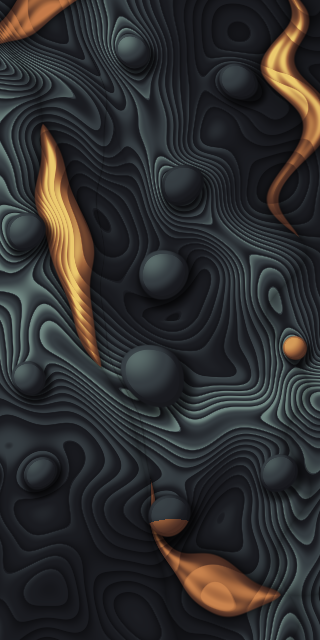
Reproduce this background procedurally as a Shadertoy shader.

```glsl
// Dark sculpted relief: a warped height field is cut into thin stacked layers,
// with pale flowing ridges, smooth scattered domes and a few gold and rust ribbons.
// Layered sines bend the field; jittered cells place the domes.
const float LAYERS = 15.0;        // contour steps per unit of height
const float CELL = 0.3333;        // dome grid spacing
const float DOME_SHARE = 0.55;    // share of cells holding a dome
const float WARP = 0.29;          // strength of the bending
const float WAVE_HEIGHT = 0.19;
const vec3 LIGHT = vec3(-0.48, 0.56, 0.67);
const vec3 INK = vec3(0.04, 0.04, 0.05);
const vec3 COAL = vec3(0.10, 0.105, 0.125);
const vec3 SLATE = vec3(0.21, 0.24, 0.26);
const vec3 SAGE = vec3(0.44, 0.53, 0.51);
const vec3 UMBER = vec3(0.13, 0.07, 0.06);
const vec3 BROWN = vec3(0.33, 0.20, 0.15);
const vec3 COPPER = vec3(0.64, 0.40, 0.24);
const vec3 GOLD = vec3(0.92, 0.79, 0.43);

float hash(vec2 c) { return fract(sin(dot(c, vec2(127.1, 311.7))) * 43758.5); }

vec2 warp(vec2 p) {
    float f = 6.0;
    for (int i = 0; i < 3; i++) {
        p += WARP / f * sin(f * p.yx + vec2(1.3, 4.1) * float(i + 1));
        f *= 2.1;
    }
    return p;
}

// Nearest dome: offset from its centre, radius, tone
vec4 nearestDome(vec2 p) {
    vec4 best = vec4(9.0, 0.0, 1.0, 0.0);
    for (int k = 0; k < 9; k++) {
        vec2 id = floor(p / CELL) + vec2(k % 3 - 1, k / 3 - 1);
        vec2 mid = (id + 0.5) * CELL;
        vec2 away = (mid - vec2(0.5, 1.0)) / vec2(0.2, 0.28);
        float focus = exp(-dot(away, away));   // larger domes near the middle
        if (hash(id + 7.3) > DOME_SHARE + focus) continue;
        vec2 jitter = vec2(hash(id), hash(id + 31.7)) - 0.5;
        vec2 off = p - mid - jitter * CELL * 0.65 * (1.0 - focus);
        float r = 0.035 + 0.03 * hash(id + 3.9) + 0.06 * focus;
        float tone = mix(0.6, 1.0, max(hash(id + 17.1), focus));
        if (length(off) / r < length(best.xy) / best.z) best = vec4(off, r, tone);
    }
    return best;
}

// Height from ridges, waves and dome swells, then paleness of the ridges
vec2 relief(vec2 p) {
    vec2 q = warp(p);
    float fall = exp(-4.5 * q.x);
    float lower = (q.y - 0.60 - 0.75 * fall - 0.15 * q.x * q.x) / (1.0 + 2.2 * fall);
    float upper = q.x - 0.4 - 0.55 * (1.0 - smoothstep(0.95, 1.75, q.y));
    float corner = q.y - 1.78 + 0.9 * q.x;
    vec3 u = vec3(lower / (0.10 + 0.08 * fall), upper / 0.11, corner / 0.11);
    vec3 weight = vec3(1.0, 0.75, 0.85 * exp(-9.0 * q.x * q.x));
    vec3 ridge = weight * exp(-u * u), glow = weight * exp(-0.6 * u * u);
    vec4 dome = nearestDome(mix(p, q, 0.25));
    float z = length(dome.xy) / dome.z;
    float pale = max(glow.x, max(glow.y, glow.z));
    float waves = sin(7.0 * q.x + 2.0 * sin(4.0 * q.y)) * sin(8.0 * q.y + 3.0 * q.x)
                + 0.4 * sin(13.0 * q.x - 9.0 * q.y);
    return vec2(dot(ridge, vec3(0.55)) + 0.3 * exp(-0.7 * z * z)
              + WAVE_HEIGHT * waves * (1.0 - 0.6 * pale), pale);
}

// Tapered strip: inner distance, hue from rust to gold, position across
vec3 strip(float along, float across, float width, float hue) {
    float t = clamp(4.0 * along * (1.0 - along), 0.0, 1.0);
    width *= 0.85 + 0.2 * sin(9.0 * along + 3.0);
    return vec3(width * sqrt(t) - 0.012 - abs(across), hue, across / width);
}
vec3 nearer(vec3 a, vec3 b) { return a.x > b.x ? a : b; }

vec3 ribbons(vec2 p) {
    vec2 q = mix(p, warp(p), 0.6);
    float bend = 0.91 + 0.05 * cos((q.y - 1.97) * 16.5);
    float sag = 0.14 + 0.23 * exp(9.0 * (0.5 - q.x));
    vec3 left = strip((q.y - 0.84) / 0.76, q.x - 0.12 - 0.3 * (1.55 - q.y), 0.085, 1.0);
    vec3 right = strip((q.y - 1.25) / 0.9, 0.8 * (q.x - bend), 0.055, smoothstep(1.4, 1.75, q.y));
    vec3 bottom = strip((q.x - 0.44) / 0.46, 0.8 * (q.y - sag), 0.08, 0.1);
    vec3 top = strip((q.x + 0.06) / 0.4, q.y - 1.88 - 0.5 * q.x, 0.09, 0.0);
    return nearer(nearer(left, right), nearer(bottom, top));
}

vec3 coolRamp(float v) {
    vec3 c = mix(INK, COAL, smoothstep(0.0, 0.3, v));
    return mix(mix(c, SLATE, smoothstep(0.3, 0.6, v)), SAGE, smoothstep(0.6, 1.0, v));
}
vec3 warmRamp(float v, float hue) {
    vec3 c = mix(UMBER, BROWN, smoothstep(0.0, 0.3, v));
    c = mix(c, COPPER, smoothstep(0.25, 0.6, v));
    return mix(c, mix(COPPER * 1.2, GOLD, hue), smoothstep(0.5, 0.8, v));
}

void mainImage(out vec4 fragColor, in vec2 fragCoord) {
    float px = 2.0 / iResolution.y, e = 0.004;
    vec2 p = fragCoord * px, form = relief(p);
    // Slope and smoothed sawtooth of the stacked layers
    vec2 slope = vec2(relief(p + vec2(e, 0.0)).x, relief(p + vec2(0.0, e)).x) - form.x;
    slope /= e;
    float rate = LAYERS * length(slope) * px, f = fract(form.x * LAYERS);
    float edge = clamp(1.2 * rate, 0.06, 0.5);
    float saw = mix(min(f / (1.0 - edge), (1.0 - f) / edge), 0.5, smoothstep(0.4, 0.9, rate));
    float lit = clamp(dot(-slope, LIGHT.xy) * 0.11, -0.4, 0.5), layer = 1.45 - 0.95 * saw;
    vec3 col = coolRamp((0.26 + 0.42 * form.y + 0.42 * lit) * layer);
    // Warm ribbons with a soft contact shadow
    vec3 rib = ribbons(p);
    col *= 1.0 - 0.55 * exp(-max(-rib.x, 0.0) / 0.02);
    float fold = sin(9.0 * rib.z + 12.0 * form.x);
    float sheen = 0.57 - 0.2 * rib.z + 0.35 * lit + 0.25 * (layer - 0.95) + 0.13 * fold;
    sheen = (sheen + 0.12 * rib.y) * (0.35 + 0.65 * smoothstep(0.0, 0.03, rib.x));
    col = mix(col, warmRamp(sheen, rib.y), smoothstep(-px, px, rib.x));
    // Smooth domes over their soft shadows, rust beside rust ribbons
    vec4 dome = nearestDome(mix(p, warp(p), 0.25));
    float z = length(dome.xy) / dome.z;
    col *= 0.5 + 0.5 * smoothstep(0.9, 1.4, length(dome.xy + vec2(-0.012, 0.02)) / dome.z);
    vec3 normal = vec3(dome.xy / dome.z, sqrt(max(1.0 - z * z, 0.0)));
    float glow = dome.w * (0.3 + 0.65 * max(dot(normal, LIGHT), 0.0));
    glow *= 1.0 - 0.18 * smoothstep(0.83, 0.87, z);
    vec3 root = ribbons(p - dome.xy);
    vec3 skin = root.x > -0.06 && root.y < 0.3 ? warmRamp(glow, 0.4) : coolRamp(glow);
    fragColor = vec4(mix(col, skin, smoothstep(-px, px, (1.0 - z) * dome.z)), 1.0);
}
```
